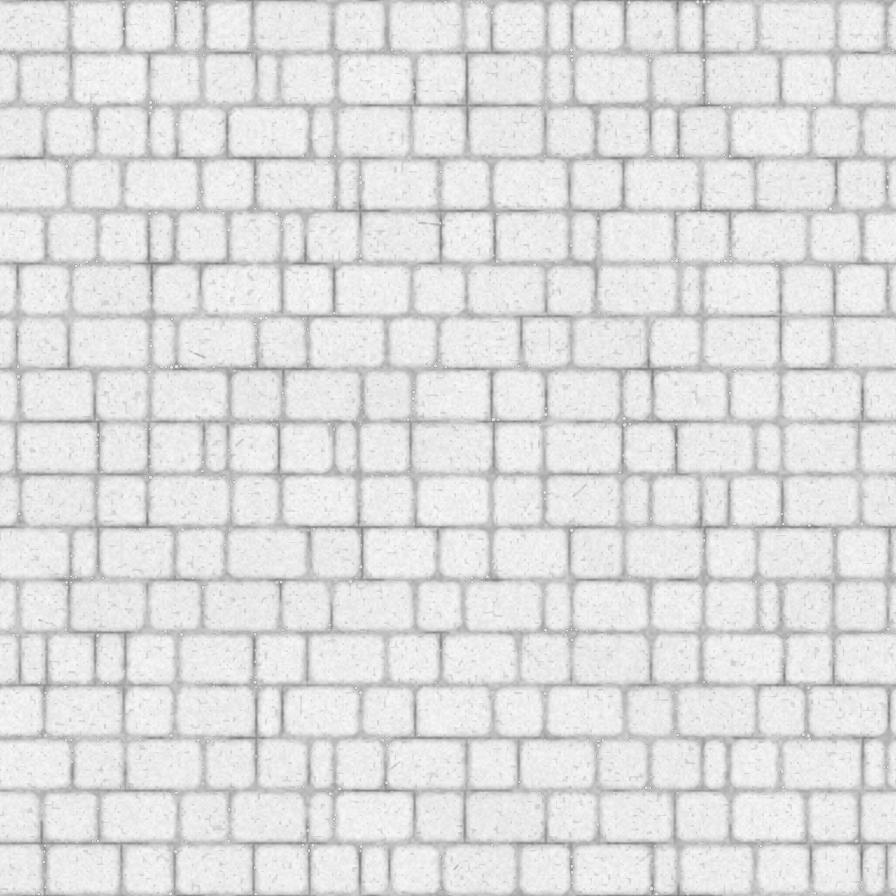
This texture is drawn by a three.js fragment shader. Its source:

```glsl
// Pale grey cobble paving: 17 courses of rounded stones on a 34-unit wide grid.
// Each course strings together wide (3), square (2) and narrow (1) stones by hash,
// then a rounded-box distance shades faces, worn rims, gritty joints and scratches.

varying vec2 vUv;

const float ROWS = 17.0;          // courses, each two units high
const float UNITS = 34.0;         // grid units across
const float GRID_PHASE = 0.68;    // shift of the joint grid, in units
const float JOINT_JITTER = 0.2;   // spread of upright joints
const float SPLIT_CHANCE = 0.15;  // wide stone becomes square + narrow
const float HALF_GAP = 0.07;      // half joint width
const float CORNER = 0.38;        // corner radius
const float RIM_WIDTH = 0.27;     // worn rim
const float WOBBLE = 0.07;        // unevenness of the outline
const float FACE_TONE = 0.925;
const float RIM_TONE = 0.81;
const float JOINT_TONE = 0.735;
const float PEBBLE_TONE = 0.88;
const float SEAM_DARK = 0.17;
const float SCRATCH_DARK = 0.22;
const vec3 TINT = vec3(1.0);

float hash(vec2 p) {
  vec3 q = fract(p.xyx * 0.1031);
  q += dot(q, q.yzx + 33.33);
  return fract((q.x + q.y) * q.z);
}

// Value noise with n cells across, repeating over the canvas.
float noise(float n) {
  vec2 p = vUv * n, i = floor(p), f = fract(p);
  f = f * f * (3.0 - 2.0 * f);
  vec2 a = mod(i, n), b = mod(i + 1.0, n);
  return mix(mix(hash(a), hash(vec2(b.x, a.y)), f.x),
             mix(hash(vec2(a.x, b.y)), hash(b), f.x), f.y);
}

// Left and right joint of the stone at u; seven groups of up to three stones.
vec2 stoneSpan(float u, float row) {
  float narrowGroup = floor(hash(vec2(row, 71.0)) * 7.0);
  float cursor = 0.0, left = 0.0;
  vec2 span = vec2(0.0, UNITS);
  for (int i = 0; i < 21; i++) {
    float group = floor((float(i) + 0.5) / 3.0);
    float slot = float(i) - group * 3.0;
    bool narrow = group == narrowGroup;
    bool divided = !narrow && hash(vec2(group + 13.0, row + 40.0)) < SPLIT_CHANCE;
    float width = narrow ? 1.0 : 2.0;
    if (slot < 0.5) width = divided ? 2.0 : 3.0;
    else if (slot < 1.5) width = divided ? 1.0 : 0.0;
    if (width > 0.0) {
      cursor += width;
      float jitter = (hash(vec2(cursor, row + 90.0)) - 0.5) * JOINT_JITTER;
      float right = cursor > UNITS - 0.5 ? UNITS : cursor + jitter;
      if (u >= left && u < right) span = vec2(left, right);
      left = right;
    }
  }
  return span;
}

float roundedBox(vec2 p, vec2 halfSize, float r) {
  vec2 q = abs(p) - halfSize + r;
  return length(max(q, 0.0)) + min(max(q.x, q.y), 0.0) - r;
}

// Loose grit: x is coverage, y is tone.
vec2 pebbles(float n) {
  vec2 p = vUv * n, cell = mod(floor(p), n);
  vec2 centre = 0.35 + 0.3 * vec2(hash(cell + 5.0), hash(cell + 17.0));
  float radius = 0.2 + 0.15 * hash(cell + 29.0);
  float d = length(fract(p) - centre) - radius;
  float present = step(0.72, hash(cell + 43.0));
  return vec2(present * smoothstep(0.14, 0.0, d),
              mix(PEBBLE_TONE, 0.6, smoothstep(-0.12, 0.08, d)));
}

// Short, mostly level scratches scattered over the paving.
float scratches() {
  float mark = 0.0;
  for (int i = 0; i < 9; i++) {
    vec2 id = vec2(float(i) * 7.0 + 3.0, 211.0);
    vec2 p = vUv - vec2(hash(id), hash(id + 11.0));
    float angle = (hash(id + 23.0) - 0.4) * 1.6;
    vec2 dir = vec2(cos(angle), sin(angle));
    float reach = mix(0.004, 0.014, hash(id + 31.0));
    float d = length(p - dir * clamp(dot(p, dir), -reach, reach));
    mark = max(mark, smoothstep(0.0022, 0.0004, d) * (0.5 + 0.5 * hash(id + 37.0)));
  }
  return mark * smoothstep(0.15, 0.6, noise(230.0));
}

void main() {
  // Find the stone and its local position
  float row = floor(vUv.y * ROWS);
  float shift = floor(hash(vec2(row + 3.0, 19.0)) * UNITS) + GRID_PHASE;
  float u = mod(vUv.x * UNITS - shift, UNITS);
  vec2 span = stoneSpan(u, row);
  vec2 halfCell = vec2((span.y - span.x) * 0.5, 1.0);
  vec2 local = vec2(u - (span.x + span.y) * 0.5, fract(vUv.y * ROWS) * 2.0 - 1.0);
  float d = roundedBox(local, halfCell - HALF_GAP, CORNER);
  d += (noise(85.0) + noise(190.0) - 1.0) * WOBBLE;

  // Stone face with fine grain, pits and a worn rim
  float grain = (noise(384.0) - 0.5) * 0.055 + (noise(170.0) - 0.5) * 0.025;
  float pits = smoothstep(0.76, 0.96, noise(256.0)) * 0.09;
  float stoneTone = (hash(vec2(span.x + 7.0, row + 60.0)) - 0.5) * 0.018;
  float rim = smoothstep(-RIM_WIDTH, 0.02, d);
  float tone = mix(FACE_TONE + stoneTone, RIM_TONE, rim * rim) + grain - pits;
  tone -= SCRATCH_DARK * scratches();

  // Joint filled with grit, with a darker seam along some stretches
  float joint = JOINT_TONE + (noise(256.0) - 0.5) * 0.12 + (noise(23.0) - 0.5) * 0.09;
  float inJoint = smoothstep(-0.05, 0.06, d);
  tone = mix(tone, joint, inJoint);
  vec2 border = halfCell - abs(local);
  float seam = smoothstep(0.09, 0.0, min(border.x, border.y));
  tone -= SEAM_DARK * seam * smoothstep(0.45, 0.85, noise(29.0));
  vec2 grit = pebbles(170.0);
  tone = mix(tone, grit.y, grit.x * inJoint * smoothstep(0.3, 0.7, noise(41.0)));

  tone += (noise(9.0) - 0.5) * 0.016;
  gl_FragColor = vec4(TINT * clamp(tone, 0.0, 1.0), 1.0);
}
```
